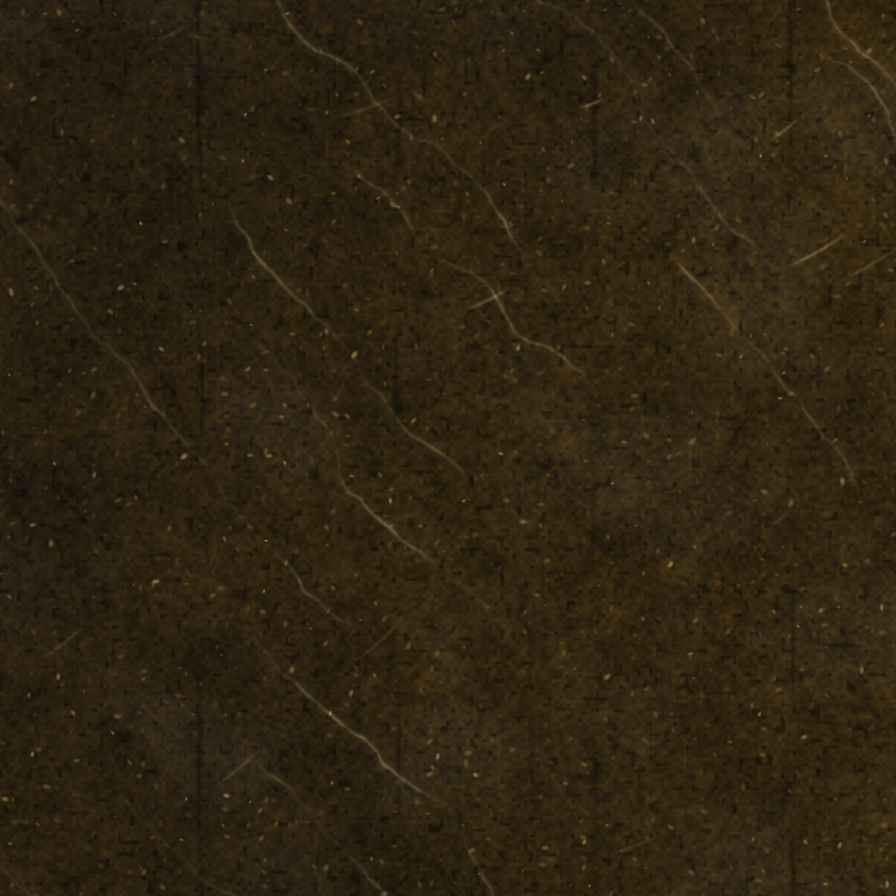
A Shadertoy shader for this texture:

```glsl
// Dark brown polished stone: grainy mottled ground, thin pale veins running
// down to the right, short cross scratches and scattered mineral specks.
// Layered value noise makes the ground; loops place the veins and scratches.

float hash(vec2 cell) {
    uvec2 q = uvec2(ivec2(floor(cell))) * uvec2(1597334673u, 3812015801u);
    uint h = (q.x ^ q.y) * 1597334673u;
    h = (h ^ (h >> 15)) * 2246822519u;
    h ^= h >> 13;
    return float(h >> 8) / 16777216.0;
}

float noise(vec2 p) {
    vec2 i = floor(p), f = fract(p);
    f = f * f * (3.0 - 2.0 * f);
    return mix(mix(hash(i), hash(i + vec2(1, 0)), f.x),
               mix(hash(i + vec2(0, 1)), hash(i + vec2(1, 1)), f.x), f.y);
}

float fbm(vec2 p) {
    float sum = 0.0, amp = 0.5;
    for (int i = 0; i < 4; i++) {
        sum += amp * noise(p);
        p = mat2(1.6, 1.2, -1.2, 1.6) * p + 7.3;
        amp *= 0.5;
    }
    return sum / 0.9375;
}

// Broken, wandering lines along the falling diagonal
float veins(vec2 p) {
    float along = dot(p, vec2(0.68, -0.73));
    float across = dot(p, vec2(0.73, 0.68));
    float sum = 0.0;
    for (int i = 0; i < 15; i++) {
        float id = float(i) * 7.0 + 3.0;
        float place = (float(i) + 0.2 + 0.6 * hash(vec2(id, 1.0))) * 0.096;
        float wander = 0.085 * (noise(vec2(along * 4.0 + 20.0, id)) - 0.5)
                     + 0.022 * (noise(vec2(along * 15.0 + 40.0, id)) - 0.5)
                     + 0.005 * (noise(vec2(along * 60.0 + 90.0, id)) - 0.5);
        float d = abs(across - place - wander);
        float middle = mix(-0.4, 0.35, hash(vec2(id, 2.0)));
        float reach = mix(0.18, 0.45, hash(vec2(id, 3.0)));
        float ends = 1.0 - smoothstep(reach * 0.7, reach, abs(along - middle));
        float broken = smoothstep(0.2, 0.75, noise(vec2(along * 11.0 + 60.0, id + 2.0)));
        float glint = 0.45 + 0.85 * noise(vec2(along * 70.0 + 80.0, id + 4.0));
        float line = exp(-d * d / 4.5e-6) + 0.16 * exp(-d * d / 6e-5);
        sum += line * ends * (0.22 + 0.78 * broken) * glint;
    }
    return sum;
}

// Short straight marks, mostly rising to the right
float scratches(vec2 p) {
    float sum = 0.0;
    for (int i = 0; i < 12; i++) {
        float id = float(i) + 50.0;
        vec2 q = p - vec2(hash(vec2(id, 5.0)), hash(vec2(id, 6.0)));
        float angle = mix(0.25, 0.75, hash(vec2(id, 7.0)));
        vec2 dir = vec2(cos(angle), sin(angle));
        float along = dot(q, dir);
        float d = dot(q, vec2(-dir.y, dir.x)) - along * along * 1.5;
        float reach = mix(0.012, 0.05, hash(vec2(id, 8.0)));
        float ends = 1.0 - smoothstep(reach * 0.3, reach, abs(along));
        sum += exp(-d * d / 3.5e-6) * ends * mix(0.3, 1.0, hash(vec2(id, 9.0)));
    }
    return sum;
}

// Tiny tilted ellipses, one at most in each cell; few are bright
float specks(vec2 p, float cells, float share) {
    vec2 cell = floor(p * cells);
    vec2 centre = 0.25 + 0.5 * vec2(hash(cell + 110.0), hash(cell + 210.0));
    vec2 q = (fract(p * cells) - centre) / cells;
    float angle = 3.14 * hash(cell + 310.0);
    q = mat2(cos(angle), -sin(angle), sin(angle), cos(angle)) * q;
    q.x *= 0.6;
    float radius = mix(0.0011, 0.0027, hash(cell + 410.0));
    float shape = 1.0 - smoothstep(radius * 0.3, radius * 1.5, length(q));
    float power = hash(cell + 510.0);
    return shape * step(hash(cell + 610.0), share) * (0.25 + 0.75 * power * power * power);
}

void mainImage(out vec4 fragColor, in vec2 fragCoord) {
    vec2 p = fragCoord / iResolution.y;

    // Ground: cooler and darker at the upper left, warmer at the lower right
    float cloud = fbm(p * 4.0 + 11.0);
    float warmth = smoothstep(-0.2, 1.2, p.x + 0.25 * (0.5 - p.y) + 0.9 * (cloud - 0.5));
    vec3 stone = mix(vec3(0.146, 0.113, 0.060), vec3(0.202, 0.151, 0.063), warmth);

    // Mottle and fine grain, with a rusty tint in some grains
    float mottle = fbm(p * 22.0 + 31.0) - 0.5;
    float grain = noise(p * 230.0) - 0.5;
    float clump = noise(p * 105.0 + 17.0) - 0.5;
    stone *= 1.0 + 0.45 * mottle + 0.38 * grain + 0.25 * clump;
    float rust = smoothstep(0.68, 0.95, noise(p * 170.0 + 77.0));
    stone += rust * vec3(0.035, 0.018, -0.006);
    stone *= 1.0 - 0.35 * smoothstep(0.72, 0.95, noise(p * 150.0 + 133.0));

    // Grey haze in drifting patches
    float haze = smoothstep(0.48, 0.75, fbm(p * 6.0 + 53.0));
    stone += haze * vec3(0.020, 0.021, 0.026);

    // Faint dark upright seams
    for (int i = 0; i < 4; i++) {
        float id = float(i);
        float x = 0.22 + 0.22 * id + 0.006 * noise(vec2(p.y * 9.0, id + 70.0));
        float seam = exp(-pow((p.x - x) / 0.003, 2.0));
        stone *= 1.0 - 0.3 * seam * smoothstep(0.4, 0.8, noise(vec2(p.y * 7.0, id + 80.0)));
    }

    // Pale minerals
    stone += veins(p) * vec3(0.150, 0.140, 0.110);
    stone += scratches(p) * vec3(0.210, 0.190, 0.140);
    stone += specks(p, 42.0, 0.22) * vec3(0.340, 0.290, 0.190);
    stone += specks(p + 3.7, 75.0, 0.16) * vec3(0.190, 0.150, 0.085);
    stone += specks(p + 8.1, 9.0, 0.05) * vec3(0.600, 0.540, 0.400);

    fragColor = vec4(clamp(stone, 0.0, 1.0), 1.0);
}
```
